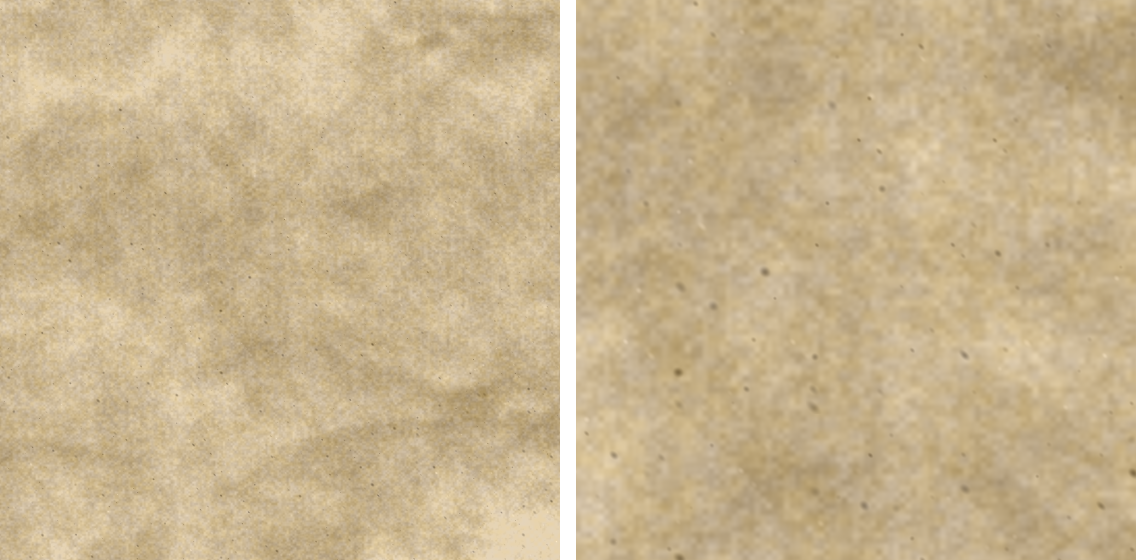
Left, the full canvas; right, a detail of the centre.
Write a three.js fragment shader that draws this texture.

```glsl
varying vec2 vUv;

float hash(vec2 p) {
  return fract(sin(dot(p, vec2(127.1, 311.7))) * 43758.5453);
}

float noise(vec2 p) {
  vec2 cell = floor(p), f = fract(p);
  f = f * f * (3.0 - 2.0 * f);
  return mix(mix(hash(cell), hash(cell + vec2(1.0, 0.0)), f.x),
             mix(hash(cell + vec2(0.0, 1.0)), hash(cell + 1.0), f.x), f.y);
}

float fbm(vec2 p) {
  float sum = 0.0, amplitude = 0.52;
  for (int i = 0; i < 5; i++) {
    sum += amplitude * noise(p);
    p = mat2(1.6, 1.2, -1.2, 1.6) * p + 17.3;
    amplitude *= 0.5;
  }
  return sum;
}

// Shaded hollows: crisp ragged crest above, slow fade below
float drifts(vec2 uv) {
  float shade = 0.0;
  float ragged = 0.05 * (fbm(uv * 14.0 + 5.1) - 0.5);
  for (int i = 0; i < 8; i++) {
    float id = float(i);
    float crest = 0.08 + 0.135 * id + 0.13 * (noise(vec2(uv.x * 3.2 + id * 7.7, id)) - 0.5) + ragged;
    float depth = crest - uv.y;
    float patchMask = smoothstep(0.42, 0.8, noise(vec2(uv.x * 3.4 + id * 13.7, id + 40.0)));
    float fade = exp(-max(depth, 0.0) / 0.06);
    shade = max(shade, patchMask * fade * smoothstep(-0.008, 0.018, depth));
  }
  return shade;
}

// Sparse soft pits, some stretched along a falling diagonal
float specks(vec2 uv, float count) {
  vec2 p = uv * count, cell = floor(p);
  vec2 offset = fract(p) - 0.4 - 0.2 * vec2(hash(cell + 3.1), hash(cell + 8.7));
  vec2 along = vec2(offset.x - offset.y, offset.x + offset.y) * 0.707;
  along.x *= mix(0.5, 1.0, hash(cell + 21.0));
  float radius = mix(0.2, 0.38, hash(cell + 5.9));
  float present = step(0.965, hash(cell + 71.0));
  return present * (1.0 - smoothstep(0.0, radius, length(along)))
       * mix(0.2, 1.0, hash(cell + 33.0));
}

void main() {
  vec2 uv = vUv;
  vec2 warp = vec2(fbm(uv * 4.0 + 3.0), fbm(uv * 4.0 + 29.0)) - 0.5;
  float broad = fbm(vec2(2.3, 4.6) * uv + warp * 1.2 + 11.0);
  float mottle = fbm(uv * 18.0 + warp * 2.0 + 50.0);
  float grain = 0.5 * noise(uv * 150.0) + 0.5 * noise(uv * 290.0 + 9.0);

  float light = 0.655 + 1.2 * (broad - 0.5) + 1.0 * (mottle - 0.5)
              + 0.76 * (grain - 0.5) - 0.58 * drifts(uv);
  vec3 shadowSand = vec3(0.69, 0.605, 0.45);
  vec3 paleSand = vec3(0.875, 0.80, 0.665);
  vec3 color = mix(shadowSand, paleSand, clamp(light, -0.15, 1.15));

  // Ochre and grey tint of single grains
  float tint = noise(uv * 140.0 + 60.0) - 0.5 + 0.5 * (noise(uv * 38.0 + 90.0) - 0.5);
  color += tint * vec3(-0.015, 0.002, 0.065);

  color -= vec3(0.25, 0.24, 0.21) * specks(uv, 100.0);
  color -= vec3(0.18, 0.18, 0.17) * specks(uv + 0.37, 160.0);
  color += vec3(0.08, 0.08, 0.09) * specks(uv + 0.71, 130.0);
  gl_FragColor = vec4(color, 1.0);
}
```
